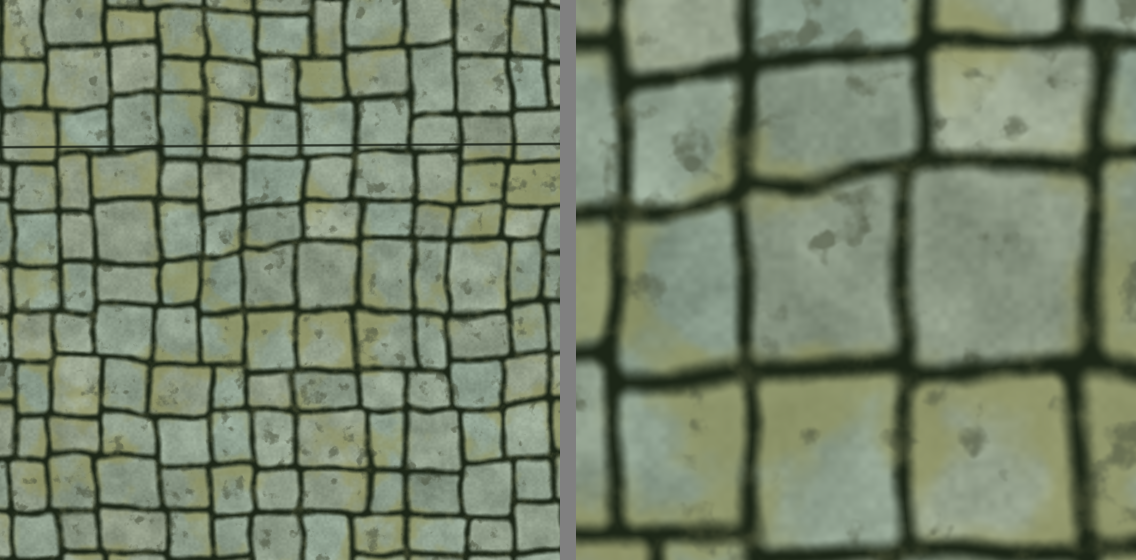
Left: the whole. Right: its middle third, enlarged.
Write a WebGL 2 fragment shader that draws this texture.

```glsl
#version 300 es
precision highp float;
// Weathered grey-green cobblestones with dark mossy joints and one thin taut wire.

uniform vec2 u_resolution;
out vec4 fragColor;

const float STONES = 11.0;         // stones across the canvas
const float SIZE_JITTER = 0.23;    // joint displacement, in stones
const float CORNER_RADIUS = 0.14;  // in stones
const float JOINT_WIDTH = 0.0104;  // joint centre to clean stone
const float BEND = 0.032;          // slow drift of the rows
const float WOBBLE = 0.0085;       // uneven stone outlines
const float WIRE_HEIGHT = 0.737;
const float WIRE_SLOPE = 0.006;
const float WIRE_HALF_WIDTH = 0.0021;

const vec3 JOINT_DARK = vec3(0.11, 0.15, 0.09);
const vec3 JOINT_EARTH = vec3(0.23, 0.26, 0.17);
const vec3 STONE_SHADE = vec3(0.46, 0.50, 0.425);
const vec3 STONE_PALE = vec3(0.66, 0.70, 0.61);
const vec3 COOL_TINT = vec3(0.94, 1.0, 1.04);
const vec3 LICHEN = vec3(0.56, 0.57, 0.35);
const vec3 STAIN = vec3(0.31, 0.34, 0.26);
const vec3 WIRE = vec3(0.10, 0.13, 0.09);

float hash(vec2 p) {
    return fract(sin(dot(p, vec2(127.1, 311.7))) * 43758.5);
}

float noise(vec2 p) {
    vec2 i = floor(p), f = fract(p);
    f = f * f * (3.0 - 2.0 * f);
    return mix(mix(hash(i), hash(i + vec2(1, 0)), f.x),
               mix(hash(i + vec2(0, 1)), hash(i + vec2(1, 1)), f.x), f.y);
}

float fbm(vec2 p) {
    float sum = 0.0, weight = 0.5;
    for (int i = 0; i < 4; i++) {
        sum += weight * noise(p);
        p = mat2(1.6, 1.2, -1.2, 1.6) * p + 17.3;
        weight *= 0.5;
    }
    return sum / 0.9375;
}

vec2 noise2(vec2 p) {
    return vec2(noise(p), noise(p + 53.7)) - 0.5;
}

// Displacement of the joint running through a grid vertex.
float jointShift(vec2 vertex) {
    return SIZE_JITTER * (2.0 * hash(vertex + 3.7) - 1.0);
}

// Depth inside the rounded stone of one cell. Joints run across even
// vertices and upward through odd ones, so they meet in T shapes.
float stoneDepth(vec2 p, vec2 cell) {
    vec2 a = cell, b = cell + vec2(1, 0), c = cell + vec2(0, 1), d = cell + 1.0;
    bool even = mod(cell.x + cell.y, 2.0) < 0.5;
    vec2 low = cell + (even ? vec2(jointShift(c), jointShift(a))
                            : vec2(jointShift(a), jointShift(b)));
    vec2 high = d + (even ? vec2(jointShift(b), jointShift(d))
                          : vec2(jointShift(d), jointShift(c)));
    vec2 q = abs(p - 0.5 * (low + high)) - 0.5 * (high - low) + CORNER_RADIUS;
    return CORNER_RADIUS - length(max(q, 0.0)) - min(max(q.x, q.y), 0.0);
}

// Returns the depth in canvas units and the cell of the stone.
vec3 findStone(vec2 p) {
    vec3 best = vec3(-9.0, 0.0, 0.0);
    for (int y = -1; y <= 1; y++)
        for (int x = -1; x <= 1; x++) {
            vec2 cell = floor(p) + vec2(x, y);
            float depth = stoneDepth(p, cell);
            if (depth > best.x) best = vec3(depth, cell);
        }
    return vec3(best.x / STONES, best.yz);
}

vec3 stoneColor(vec2 uv, vec2 cell, float depth) {
    float blotch = fbm(uv * 28.0 + cell * 5.1) - 0.5;
    float grain = noise(uv * 210.0) - 0.5;
    float tone = 0.55 + 0.32 * (hash(cell + 8.1) - 0.5) + 0.95 * blotch + 0.24 * grain;
    tone += 0.12 * (1.0 - smoothstep(0.010, 0.019, depth)) * noise(uv * 40.0);
    vec3 color = mix(STONE_SHADE, STONE_PALE, tone);
    color *= mix(vec3(1.0), COOL_TINT, hash(cell + 21.4));

    // Lichen favours a few stones and their rims.
    float rim = 1.0 - smoothstep(0.008, 0.025, depth);
    float growth = fbm(uv * 14.0 + 31.0) + 0.10 * rim + 0.16 * step(0.94, hash(cell + 41.2));
    color = mix(color, LICHEN, 0.65 * smoothstep(0.56, 0.82, growth));

    float stain = smoothstep(0.64, 0.82, fbm(uv * 42.0 + 9.0));
    return mix(color, STAIN, 0.6 * stain);
}

void main() {
    vec2 uv = gl_FragCoord.xy / u_resolution.y;
    float pixel = 1.0 / u_resolution.y;

    // Stones and joints
    vec2 bent = uv + BEND * noise2(uv * 4.0) + WOBBLE * noise2(uv * 24.0);
    vec3 stone = findStone(bent * STONES);
    float depth = stone.x + 0.004 * (fbm(uv * 60.0) - 0.5);
    vec3 joint = mix(JOINT_DARK, JOINT_EARTH, smoothstep(0.45, 0.85, fbm(uv * 55.0 + 4.0)));
    float cover = smoothstep(-0.0005, max(JOINT_WIDTH, 1.5 * pixel), depth);
    vec3 color = mix(joint, stoneColor(uv, stone.yz, stone.x), cover);

    // Wire
    float wireDistance = abs(uv.y - WIRE_HEIGHT - WIRE_SLOPE * uv.x);
    float soft = max(0.0014, pixel);
    float wire = 1.0 - smoothstep(WIRE_HALF_WIDTH - soft, WIRE_HALF_WIDTH + soft, wireDistance);
    color = mix(color, WIRE, 0.85 * wire);

    fragColor = vec4(color, 1.0);
}
```
